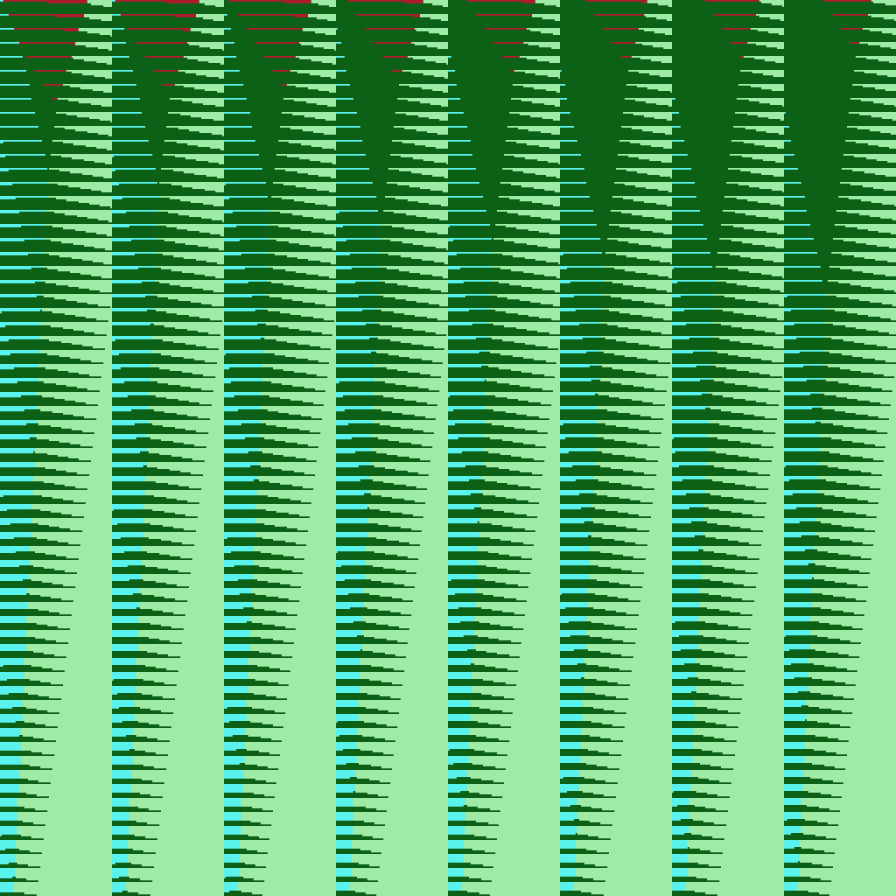
A Shadertoy shader for this pattern:

```glsl
const float COLUMNS = 8.0;   // repeats across
const float ROWS = 64.0;     // repeats down
const float STEPS_X = 64.0;  // stair steps across one repeat
const float STEPS_Y = 8.0;   // stair steps down one repeat
const int SAMPLES = 3;       // antialiasing samples per axis

const vec3 DARK_GREEN = vec3(0.05, 0.38, 0.09);
const vec3 PALE_GREEN = vec3(0.62, 0.92, 0.65);
const vec3 CYAN = vec3(0.35, 0.95, 0.93);
const vec3 RED = vec3(0.68, 0.11, 0.18);

// Height planes: weights of (across the repeat, down the canvas, constant)
const vec3 PALE_PLANE = vec3(1.266, 1.266, -0.785);
const vec3 CYAN_PLANE = vec3(-0.36, 0.65, 0.03);
const vec3 RED_PLANE = vec3(0.25, -1.25, 0.02);

// Flat colour at a point of the canvas, with y measured down from the top
vec3 toothColor(vec2 p) {
    vec2 grid = p * vec2(COLUMNS, ROWS);
    vec2 cell = floor(grid);
    vec2 stair = floor(fract(grid) * vec2(STEPS_X, STEPS_Y));

    // Each column shifts the teeth by a fraction of one stair step
    float depth = (stair.y * COLUMNS + cell.x) / (STEPS_Y * COLUMNS - 1.0);
    vec3 place = vec3(stair.x / (STEPS_X - 1.0), cell.y / (ROWS - 1.0), 1.0);

    // The highest plane wins; dark green lies at the current depth
    float highest = depth;
    vec3 color = DARK_GREEN;
    float pale = dot(PALE_PLANE, place);
    if (pale > highest) { highest = pale; color = PALE_GREEN; }
    float cyan = dot(CYAN_PLANE, place);
    if (cyan > highest) { highest = cyan; color = CYAN; }
    float red = dot(RED_PLANE, place);
    if (red > highest) { color = RED; }
    return color;
}

void mainImage(out vec4 fragColor, in vec2 fragCoord) {
    // Average a small grid of samples inside the pixel
    vec3 sum = vec3(0.0);
    for (int j = 0; j < SAMPLES; j++) {
        for (int i = 0; i < SAMPLES; i++) {
            vec2 offset = (vec2(i, j) + 0.5) / float(SAMPLES) - 0.5;
            vec2 p = (fragCoord + offset) / iResolution.xy;
            sum += toothColor(vec2(p.x, 1.0 - p.y));
        }
    }
    fragColor = vec4(sum / float(SAMPLES * SAMPLES), 1.0);
}
```
